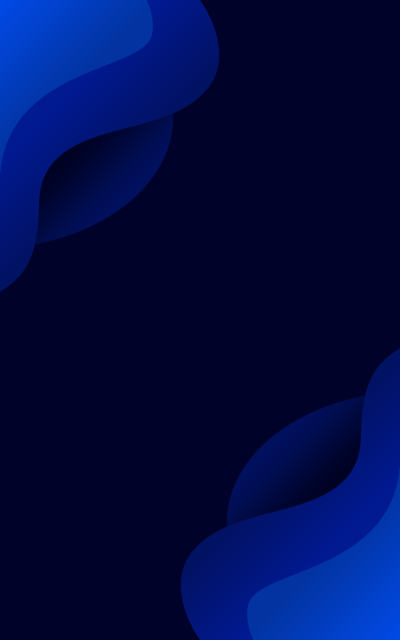
This background is drawn by a WebGL 2 fragment shader. Its source:

```glsl
#version 300 es
precision highp float;
// Layered blue waves in two opposite corners of a dark navy field.
// Each wave edge is a chain of cubic curves, solved for x at the current height;
// a half-turn about the centre makes the second corner from the first.
uniform vec2 u_resolution;
out vec4 fragColor;

const vec2 SIZE = vec2(4.8, 7.68);

vec2 cubic(vec2 a, vec2 b, vec2 c, vec2 d, float t) {
  float s = 1.0 - t;
  return s * s * s * a + 3.0 * s * s * t * b + 3.0 * s * t * t * c + t * t * t * d;
}

// Signed distance to a curve descending from a to d; positive on its left side
float leftOf(vec2 p, vec2 a, vec2 b, vec2 c, vec2 d) {
  if (p.y < a.y || p.y >= d.y) return -9.0;
  float low = 0.0, high = 1.0;
  for (int i = 0; i < 18; i++) {
    float mid = 0.5 * (low + high);
    if (cubic(a, b, c, d, mid).y < p.y) low = mid; else high = mid;
  }
  float t = 0.5 * (low + high), s = 1.0 - t;
  vec2 tangent = s * s * (b - a) + 2.0 * s * t * (c - b) + t * t * (d - c);
  return (cubic(a, b, c, d, t).x - p.x) * abs(tangent.y) / length(tangent);
}

float leafShape(vec2 p) {
  return leftOf(p, vec2(2.08, 1.36), vec2(2.10, 2.12), vec2(1.40, 2.74), vec2(0.43, 2.93));
}

float outerWave(vec2 p) {
  float d = leftOf(p, vec2(2.40, 0.0), vec2(2.55, 0.22), vec2(2.63, 0.45), vec2(2.63, 0.66));
  d = max(d, leftOf(p, vec2(2.63, 0.66), vec2(2.63, 1.02), vec2(2.38, 1.22), vec2(2.08, 1.36)));
  d = max(d, leftOf(p, vec2(2.08, 1.36), vec2(1.50, 1.62), vec2(0.56, 1.58), vec2(0.475, 2.35)));
  return max(d, leftOf(p, vec2(0.475, 2.35), vec2(0.45, 2.78), vec2(0.48, 3.22), vec2(0.0, 3.50)));
}

float innerWave(vec2 p) {
  float d = leftOf(p, vec2(1.76, 0.0), vec2(1.83, 0.15), vec2(1.85, 0.30), vec2(1.82, 0.43));
  return max(d, leftOf(p, vec2(1.82, 0.43), vec2(1.70, 0.86), vec2(0.10, 0.80), vec2(0.0, 2.10)));
}

void main() {
  // Measure from the upper left, and turn the lower half onto the upper one
  vec2 p = gl_FragCoord.xy / u_resolution * SIZE;
  p.y = SIZE.y - p.y;
  if (p.y > 0.5 * SIZE.y) p = SIZE - p;
  float soft = 0.6 * SIZE.y / u_resolution.y;
  float diagonal = p.x + p.y;

  // Diagonal gradients for every layer
  vec3 leaf = mix(vec3(0.0, 0.006, 0.13), vec3(0.004, 0.065, 0.37), smoothstep(2.5, 4.0, diagonal));
  vec3 outer = mix(vec3(0.005, 0.098, 0.57), vec3(0.004, 0.07, 0.39), clamp((diagonal - 1.9) / 1.5, 0.0, 1.0));
  vec3 inner = mix(vec3(0.0, 0.29, 0.91), vec3(0.01, 0.20, 0.63), clamp(diagonal / 1.9, 0.0, 1.0));

  // Stack the layers from back to front
  vec3 color = vec3(0.003, 0.008, 0.163);
  color = mix(color, leaf, smoothstep(-soft, soft, leafShape(p)));
  color = mix(color, outer, smoothstep(-soft, soft, outerWave(p)));
  color = mix(color, inner, smoothstep(-soft, soft, innerWave(p)));
  fragColor = vec4(color, 1.0);
}
```
